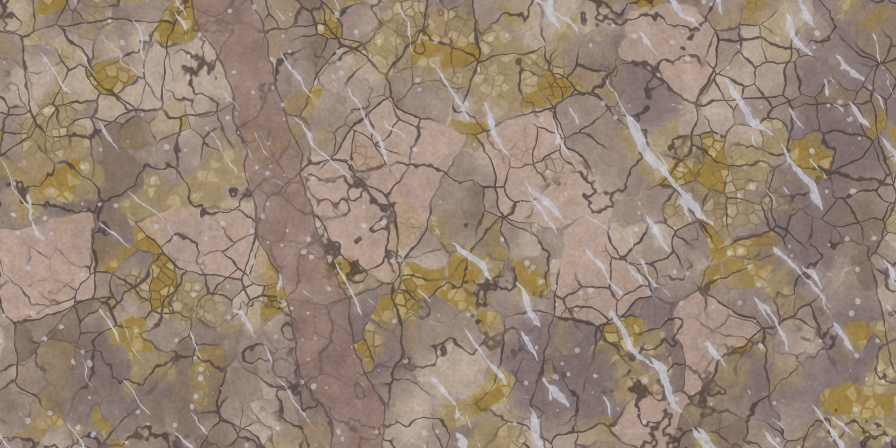
Reproduce this texture procedurally as a Shadertoy shader.

```glsl
const vec3 TAUPE  = vec3(0.60, 0.53, 0.49);
const vec3 BEIGE  = vec3(0.71, 0.64, 0.58);
const vec3 BROWN  = vec3(0.51, 0.44, 0.39);
const vec3 MAUVE  = vec3(0.49, 0.43, 0.43);
const vec3 TAN    = vec3(0.63, 0.55, 0.40);
const vec3 GOLD   = vec3(0.60, 0.49, 0.24);
const vec3 CREAM  = vec3(0.76, 0.70, 0.56);
const vec3 BLUSH  = vec3(0.71, 0.61, 0.56);
const vec3 ROSE   = vec3(0.57, 0.47, 0.44);
const vec3 CRACK  = vec3(0.27, 0.22, 0.22);
const vec3 CALCITE = vec3(0.77, 0.76, 0.79);

const float CLAST_SCALE = 5.5;
const float CHIP_SCALE  = 14.0;
const float GRAIN_SCALE = 42.0;
const float CRACK_WIDTH = 0.0016;
const float BAND_TOP    = 0.50;
const float BAND_BOTTOM = 0.80;
const float BAND_HALF   = 0.065;
const vec2  VEIN_DIR    = vec2(0.57, -0.82);
const float VEIN_GAP    = 0.24;

vec2 hash2(vec2 p) {
    vec3 q = fract(p.xyx * vec3(0.1031, 0.1030, 0.0973));
    q += dot(q, q.yzx + 33.33);
    return fract((q.xx + q.yz) * q.zy);
}

float corner(vec2 cell, vec2 offset) {
    return dot(hash2(cell) * 2.0 - 1.0, offset);
}

float gradientNoise(vec2 p) {
    vec2 i = floor(p), f = fract(p);
    vec2 u = f * f * f * (f * (f * 6.0 - 15.0) + 10.0);
    vec2 e = vec2(1.0, 0.0);
    return mix(mix(corner(i, f), corner(i + e, f - e), u.x),
               mix(corner(i + e.yx, f - e.yx), corner(i + 1.0, f - 1.0), u.x), u.y);
}

float fbm(vec2 p) {
    float sum = 0.0, amp = 1.0;
    for (int i = 0; i < 5; i++) {
        sum += amp * gradientNoise(p);
        p = mat2(1.6, 1.2, -1.2, 1.6) * p + 7.3;
        amp *= 0.5;
    }
    return sum;
}

struct Cell { float edge; float centre; vec2 id; };

// Voronoi cell; both distances are in canvas heights
Cell cells(vec2 p, float scale) {
    p *= scale;
    vec2 base = floor(p), f = fract(p), nearest = vec2(0.0), home = vec2(0.0);
    float best = 8.0, edge = 8.0;
    for (int y = -1; y <= 1; y++)
    for (int x = -1; x <= 1; x++) {
        vec2 g = vec2(x, y), r = g + hash2(base + g) - f;
        if (dot(r, r) < best) { best = dot(r, r); nearest = r; home = g; }
    }
    for (int y = -2; y <= 2; y++)
    for (int x = -2; x <= 2; x++) {
        vec2 g = home + vec2(x, y), r = g + hash2(base + g) - f, d = r - nearest;
        if (dot(d, d) > 1e-5) edge = min(edge, dot(0.5 * (nearest + r), normalize(d)));
    }
    return Cell(edge / scale, sqrt(best) / scale, hash2(base + home + 91.0));
}

float line(float dist, float width, float px) {
    return 1.0 - smoothstep(width - 0.5 * px, width + px, dist);
}

void mainImage(out vec4 fragColor, in vec2 fragCoord) {
    float px = 1.0 / iResolution.y;
    vec2 p = fragCoord * px;
    vec2 q = p + 0.045 * vec2(fbm(p * 6.0), fbm(p * 6.0 + 31.0));

    Cell clast = cells(q, CLAST_SCALE);
    Cell chip  = cells(q + 3.0, CHIP_SCALE);
    Cell grain = cells(p + 0.3 * (q - p), GRAIN_SCALE);
    float inClast = smoothstep(0.0, 2.0 * px, clast.edge);
    float inChip  = smoothstep(0.0, 2.0 * px, chip.edge);
    float inGrain = smoothstep(0.0, 2.0 * px, grain.edge);

    // Broken ground of brown, taupe and beige
    float tone = fbm(p * 3.0 + 5.0) + 0.55 * (clast.id.x - 0.5) * inClast
               + 0.4 * (chip.id.x - 0.5) * inChip;
    vec3 col = mix(BROWN, TAUPE, smoothstep(-0.45, -0.1, tone));
    col = mix(col, BEIGE, smoothstep(-0.02, 0.3, tone));
    float mauve = fbm(p * 2.3 + 40.0) + 0.18 * (p.x - 1.0) + 0.2 * (clast.id.y - 0.5) * inClast;
    col = mix(col, MAUVE, 0.8 * smoothstep(0.08, 0.4, mauve));

    // Ochre pockets with golden chips and pale grains
    float ochre = smoothstep(0.02, 0.3, fbm(q * 4.0 + 73.0) + 0.4 * (chip.id.y - 0.5) * inChip);
    col = mix(col, TAN, 0.8 * ochre);
    col = mix(col, GOLD, 0.8 * inChip * smoothstep(0.78, 0.86, chip.id.y) * (0.25 + 0.75 * ochre));
    col = mix(col, CREAM, 0.55 * inGrain * ochre * step(0.72, grain.id.x));
    col = mix(col, BLUSH, 0.75 * inClast * step(0.84, clast.id.x));

    // Slanting rose band
    float across = abs(p.x - mix(BAND_BOTTOM, BAND_TOP, p.y) + 0.05 * fbm(p * 5.0 + 11.0));
    float band = 1.0 - smoothstep(BAND_HALF - 0.008, BAND_HALF + 0.008, across);
    col = mix(col, ROSE + 0.09 * fbm(p * 12.0), 0.82 * band);

    // Dark crack network
    float patchy = fbm(p * 4.5 + 19.0);
    float crackWidth = CRACK_WIDTH * (1.0 + 1.5 * gradientNoise(p * 25.0));
    float crack = line(clast.edge, crackWidth * 1.2, px) * smoothstep(-0.4, 0.1, patchy);
    crack = max(crack, line(chip.edge, crackWidth, px) * smoothstep(-0.1, 0.3, patchy));
    crack = max(crack, 0.6 * line(grain.edge, crackWidth * 0.6, px) * ochre * smoothstep(-0.1, 0.35, patchy));
    crack = max(crack, line(abs(fbm(p * 5.0 + 57.0)) / 10.0, crackWidth, px) * smoothstep(-0.25, 0.15, -patchy));
    crack *= 1.0 - 0.55 * band;
    crack = max(crack, 0.7 * line(abs(across - BAND_HALF), crackWidth, px));
    col = mix(col, CRACK, 0.72 * crack);

    // Broken calcite veins, strongest on the right
    float reach = mix(0.3, 1.0, smoothstep(0.7, 1.15, p.x));
    float white = 0.0, halo = 0.0;
    for (int i = 0; i < 3; i++) {
        float k = float(i), gap = VEIN_GAP / (1.0 + 0.7 * k);
        float along = dot(p, VEIN_DIR);
        float side = dot(p, vec2(-VEIN_DIR.y, VEIN_DIR.x)) + 0.06 * fbm(p * 4.0 + 23.0 * k);
        float lane = side / gap + 0.37 * k;
        float dist = abs(fract(lane) - 0.5) * gap;
        float broken = gradientNoise(vec2(along * 6.0, floor(lane) * 5.7 + k * 9.1 + 0.4))
                     + 0.35 * fbm(p * 14.0 + k);
        float body = smoothstep(-0.02 + 0.08 * k, 0.4, broken) * reach;
        white = max(white, line(dist, 0.010 * body / (1.0 + 0.5 * k), px) * smoothstep(0.0, 0.15, body));
        halo = max(halo, body * (1.0 - smoothstep(0.0, 0.025, dist)));
    }
    col = mix(col, CALCITE, max(0.85 * white, 0.35 * halo));

    // Pale flecks and fine mineral grain
    float fleck = line(grain.centre, 0.006 * grain.id.y, px) * step(0.91 - 0.12 * band, grain.id.x);
    col = mix(col, CALCITE, 0.65 * fleck);
    col *= 1.0 + 0.09 * fbm(p * 38.0) + 0.10 * gradientNoise(p * 120.0);
    fragColor = vec4(col, 1.0);
}
```
